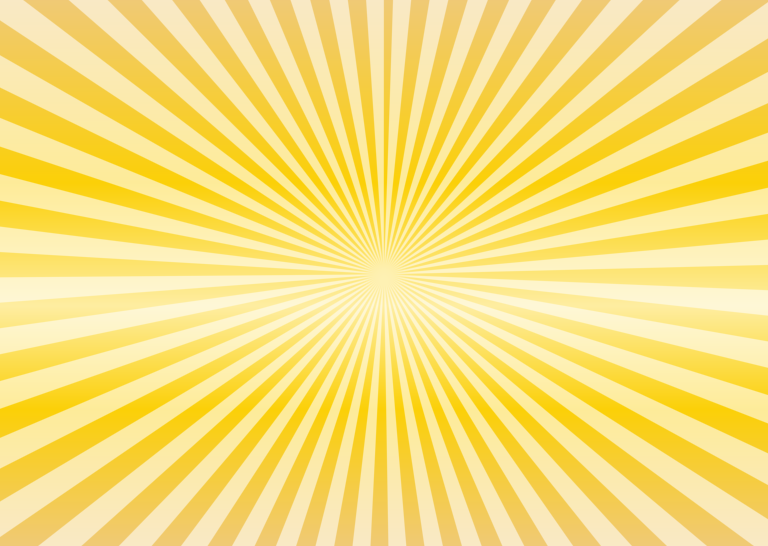
A Shadertoy shader for this background:

```glsl
// Golden sunburst: pale and dark rays over a banded vertical gradient.
const float TAU = 6.2831853;
const float RAY_PERIOD = radians(7.54);
const vec2 BURST_CENTER = vec2(0.5, 0.4975);

const vec3 TAN_GOLD = vec3(0.94, 0.79, 0.46);
const vec3 GOLD = vec3(0.985, 0.815, 0.03);
const vec3 PALE_GOLD = vec3(0.995, 0.93, 0.63);

// Linear ramp from 0 at a to 1 at b.
float ramp(float a, float b, float x) {
    return clamp((x - a) / (b - a), 0.0, 1.0);
}

// Tan at both ends, two gold bands and a pale glow between them.
vec3 bandedGold(float y) {
    vec3 color = mix(TAN_GOLD, GOLD, ramp(0.0, 0.25, y));
    color = mix(color, PALE_GOLD, ramp(0.25, 0.44, y));
    color = mix(color, GOLD, ramp(0.44, 0.665, y));
    return mix(color, TAN_GOLD, ramp(0.665, 1.0, y));
}

// Coverage of the dark rays; blur is the edge half-width in periods.
float darkRays(float angle, float blur) {
    float offset = abs(fract(angle / RAY_PERIOD + 0.5) - 0.5);
    float coverage = 1.0 - smoothstep(0.25 - blur, 0.25 + blur, offset);
    return mix(coverage, 0.5, smoothstep(0.2, 0.6, blur));
}

// The rays wind clockwise from the top, where the first and last one meet.
float burst(vec2 p, float pixel) {
    float angle = atan(p.x, p.y);
    float blur = 0.8 * pixel / (max(length(p), pixel) * RAY_PERIOD);
    if (p.y < 0.0) return darkRays(mod(angle, TAU), blur);
    float lastRays = darkRays(angle + TAU, blur);
    float firstRays = darkRays(angle, blur);
    return mix(lastRays, firstRays, smoothstep(-pixel, pixel, p.x));
}

void mainImage(out vec4 fragColor, in vec2 fragCoord) {
    float pixel = 1.0 / iResolution.y;
    vec2 p = (fragCoord - BURST_CENTER * iResolution.xy) * pixel;

    // Pale rays are a translucent white veil over the gradient.
    vec3 dark = bandedGold(fragCoord.y * pixel);
    vec3 light = mix(dark, vec3(1.0, 0.995, 0.98), 0.6);
    vec3 color = mix(light, dark, burst(p, pixel));

    // Faint glow where the rays converge.
    color = mix(color, vec3(1.0, 0.96, 0.78), 0.45 * exp(-dot(p, p) / 0.0012));
    fragColor = vec4(color, 1.0);
}
```
